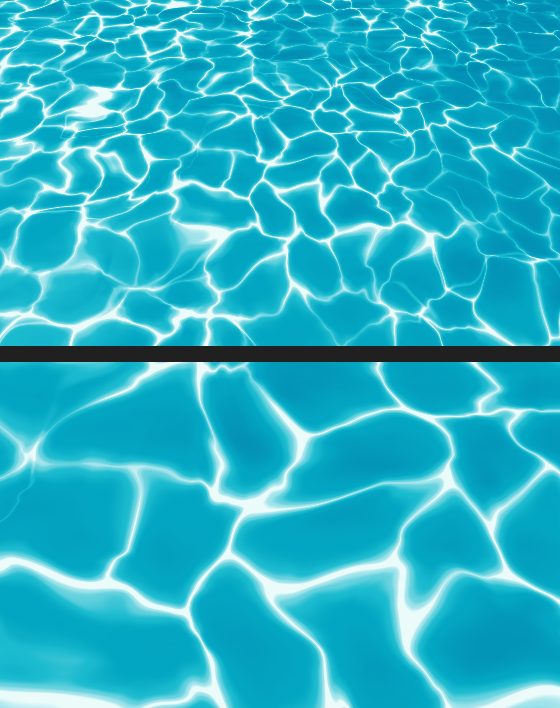
Top: the whole. Bottom: its middle third, enlarged.
Write a WebGL 2 fragment shader that draws this texture.

```glsl
#version 300 es
precision highp float;
// Sunlit pool water: bright caustic threads over a turquoise floor.
// A receding plane is warped by noise, then soft Voronoi borders focus the
// light; veils, faint ripples and a colour ramp complete the water.
uniform vec2 u_resolution;
out vec4 fragColor;

// Integer hash giving two values in 0..1 for a lattice cell
vec2 hash2(vec2 cell) {
    uvec2 h = uvec2(ivec2(cell) + 4096) * uvec2(1597u, 3571u);
    uint n = (h.x ^ h.y) * 74793u + h.x;
    n = (n ^ (n >> 15)) * 739397u;
    n ^= n >> 13;
    uint m = (n ^ (n >> 7)) * 277803u;
    m ^= m >> 16;
    return vec2(n & 65535u, m & 65535u) / 65535.0;
}

// Smooth pair of value noises
vec2 noise2(vec2 p) {
    vec2 i = floor(p), f = p - i;
    f = f * f * f * (f * (f * 6.0 - 15.0) + 10.0);
    vec2 low = mix(hash2(i), hash2(i + vec2(1, 0)), f.x);
    vec2 high = mix(hash2(i + vec2(0, 1)), hash2(i + vec2(1, 1)), f.x);
    return mix(low, high, f.y);
}

float fbm(vec2 p) {
    float sum = 0.0, amp = 0.5;
    for (int i = 0; i < 4; i++) {
        sum += amp * noise2(p).x;
        p = mat2(1.6, 1.2, -1.2, 1.6) * p + 17.3;
        amp *= 0.5;
    }
    return sum / 0.9375;
}

// Soft Voronoi borders: x = sharp thread, y = wide glow, both about 1 on a border
vec2 caustic(vec2 p, vec2 sharpness) {
    vec2 cell = floor(p);
    vec2 sum = vec2(0.0);
    float nearest = 9.0;
    for (int j = -2; j <= 2; j++)
    for (int i = -2; i <= 2; i++) {
        vec2 c = cell + vec2(i, j);
        float d = length(c + 0.1 + 0.8 * hash2(c) - p);
        nearest = min(nearest, d);
        sum += exp(-sharpness * d);
    }
    return max(sum * exp(sharpness * nearest) - 1.0, 0.0);
}

// Bend the plane so that borders become curved threads
vec2 warp(vec2 p) {
    p += 0.75 * (noise2(p * 0.9 + 5.0) - 0.5);
    p += 0.28 * (noise2(p * 2.3 + 31.0) - 0.5);
    return p + 0.09 * (noise2(p * 5.0 + 11.0) - 0.5);
}

// Thin closed loops along one noise level
float rippleLine(vec2 p, float width) {
    float d = abs(noise2(p).x - 0.56);
    return exp(-d * d / (width * width));
}

// Water colours from shade to full sunlight
vec3 waterRamp(float t) {
    vec3 c = mix(vec3(0.005, 0.52, 0.67), vec3(0.01, 0.57, 0.71), smoothstep(-0.15, 0.04, t));
    c = mix(c, vec3(0.01, 0.65, 0.76), smoothstep(0.04, 0.22, t));
    c = mix(c, vec3(0.10, 0.73, 0.81), smoothstep(0.22, 0.40, t));
    c = mix(c, vec3(0.39, 0.82, 0.87), smoothstep(0.40, 0.60, t));
    c = mix(c, vec3(0.63, 0.89, 0.92), smoothstep(0.60, 0.78, t));
    return mix(c, vec3(0.92, 0.985, 0.98), smoothstep(0.78, 1.0, t));
}

void main() {
    vec2 uv = gl_FragCoord.xy / u_resolution;
    float aspect = u_resolution.x / u_resolution.y;

    // Perspective: cells shrink and flatten towards the top
    float depth = 1.0 / (1.7 - uv.y);
    vec2 plane = vec2((uv.x - 0.5) * aspect * 9.0, 15.0) * depth;
    plane.x *= 1.0 + 0.15 * uv.x;
    vec2 bent = warp(plane);

    // Main light network, fading in and out along its threads
    vec2 light = caustic(bent, vec2(mix(17.0, 11.0, uv.y), 4.5));
    float fade = smoothstep(0.2, 0.75, noise2(plane * 0.9 + 47.0).x);
    float strength = mix(0.35, 1.0, fade) * mix(1.0, 0.8, uv.x);
    float thread = min(light.x, 1.3) * strength;
    float glow = min(light.y, 1.6) * mix(0.10, 0.19, fade) * mix(1.1, 0.75, uv.x);

    // Secondary loops, and streaked veils of scattered light
    float loops = rippleLine(bent * 0.85 + 71.0, 0.022)
                * smoothstep(0.45, 0.8, noise2(plane * 0.7 + 83.0).y);
    float veil = smoothstep(0.48, 0.8, fbm(bent * vec2(1.9, 1.1) + 23.0))
               * smoothstep(0.95, 0.2, uv.x) * light.y;

    // Floor shade: paler at the left, deeper right and far away
    float shade = 0.27 - 0.20 * uv.x - 0.08 * uv.y;
    shade += 0.22 * (fbm(plane * vec2(0.6, 0.9) + 9.0) - 0.5);
    float surface = fbm(vec2(uv.x * aspect * 5.0, plane.y * 2.2)) - 0.5;
    shade += 0.45 * surface * smoothstep(0.45, 1.0, uv.y);

    float total = shade + glow + 0.72 * thread + 0.28 * loops + 0.22 * veil;
    fragColor = vec4(waterRamp(total), 1.0);
}
```
